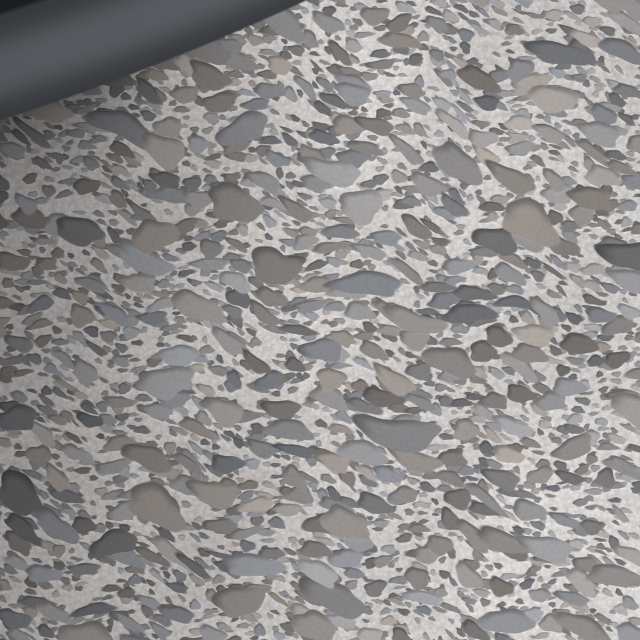
Write a WebGL 1 fragment shader that draws this texture.

```glsl
precision highp float;
uniform vec2 u_resolution;

const vec3 MORTAR = vec3(0.755, 0.742, 0.733);
const vec3 COOL_STONE = vec3(0.485, 0.495, 0.515);
const vec3 WARM_STONE = vec3(0.535, 0.510, 0.490);
const vec3 PANEL = vec3(0.275, 0.285, 0.300);
const float STONE_TILT = -0.30;

float hash(vec2 p) {
  return fract(sin(dot(p, vec2(127.1, 311.7))) * 43758.55);
}

vec2 hash2(vec2 p) {
  return vec2(hash(p), hash(p + 57.3));
}

vec2 rotate(vec2 p, float angle) {
  float c = cos(angle), s = sin(angle);
  return vec2(c * p.x - s * p.y, s * p.x + c * p.y);
}

// Distance to the nearest scattered point, 0 to about 1
float cellular(vec2 p) {
  vec2 base = floor(p);
  float nearest = 2.0;
  for (int y = -1; y <= 1; y++) {
    for (int x = -1; x <= 1; x++) {
      vec2 id = base + vec2(x, y);
      nearest = min(nearest, length(id + hash2(id) - p));
    }
  }
  return nearest;
}

// Broad smooth variation from layered sines, about -1 to 1
float patches(vec2 p) {
  float a = sin(p.x * 7.0 + 2.0 * sin(p.y * 5.0 + 1.0));
  float b = sin(p.y * 11.0 - p.x * 6.0 + 1.5 * sin(p.x * 13.0));
  float c = sin(p.x * 23.0 + p.y * 17.0 + 2.0 * sin(p.y * 19.0));
  return 0.45 * a + 0.35 * b + 0.2 * c;
}

// One layer of irregular flattened pebbles laid over the ground colour
vec3 addStones(vec3 ground, vec2 p, vec2 cell, float density, float seed, float blur) {
  vec2 base = floor(p / cell);
  vec3 color = ground;
  for (int y = -1; y <= 1; y++) {
    for (int x = -1; x <= 1; x++) {
      vec2 id = base + vec2(x, y);
      vec2 key = id + seed;
      vec2 center = (id + 0.5 + 0.65 * (hash2(key) - 0.5)) * cell;
      vec2 size = mix(vec2(0.28, 0.24), vec2(0.56, 0.48), hash2(key + 11.0)) * cell;
      float phase = 6.283 * hash(key + 23.0);
      vec2 q = rotate(p - center, 0.8 * (hash(key + 31.0) - 0.5)) / size;
      float a = atan(q.y, q.x);
      float r = length(q) * (1.0 + 0.13 * sin(2.0 * a + phase)
        + 0.11 * sin(3.0 * a - 2.0 * phase) + 0.06 * sin(5.0 * a + 3.0 * phase));
      float edge = (r - 1.0) * size.y;
      float present = step(hash(key + 43.0), density);
      float mask = present * (1.0 - smoothstep(-blur, blur, edge));

      // Shaded upper left rim and pale lower right lip
      float facing = dot(q, vec2(-0.65, 0.75)) / max(r, 0.01);
      float rim = smoothstep(0.5, 1.0, r) * smoothstep(-0.2, 1.0, facing);
      float lip = present * smoothstep(0.0, 1.0, -facing) * exp(-abs(edge) / 0.002);
      vec3 stone = mix(COOL_STONE, WARM_STONE, hash(key + 59.0));
      stone *= mix(0.80, 1.28, hash(key + 71.0)) * (1.0 - 0.28 * rim);
      color = mix(color * (1.0 + 0.07 * lip), stone, mask);
    }
  }
  return color;
}

// Signed height above the curved lower edge of the smooth panel
float panelHeight(vec2 p) {
  return p.y - (0.812 + 0.32 * p.x + 0.15 * p.x * p.x);
}

vec3 panelColor(vec2 p, float height) {
  float sheen = smoothstep(0.0, 0.07, height) * (1.0 - smoothstep(0.09, 0.16, height));
  float groove = smoothstep(0.160, 0.172, height);
  vec3 color = PANEL * (0.78 + 0.42 * sheen + 0.15 * p.x);
  return mix(color, vec3(0.10, 0.11, 0.13), groove);
}

void main() {
  vec2 p = gl_FragCoord.xy / u_resolution;
  float pixel = 1.0 / min(u_resolution.x, u_resolution.y);
  float blur = max(0.0013, 0.8 * pixel);
  float broad = patches(p);

  // Gritty mortar
  float grit = cellular(p * 95.0) - 0.5 + 0.6 * (cellular(p * 210.0 + 9.0) - 0.5);
  vec3 color = MORTAR * (1.0 + 0.035 * broad - 0.13 * grit);

  // Pebbles from fine to coarse, bent slightly to break up the rows
  vec2 bend = 0.008 * vec2(sin(p.y * 31.0 + p.x * 9.0), sin(p.x * 27.0 - p.y * 8.0));
  vec2 bed = rotate(p + bend, -STONE_TILT);
  color = addStones(color, bed, vec2(0.017, 0.011), 0.48, 3.0, blur);
  color = addStones(color, bed, vec2(0.031, 0.019), 0.56, 117.0, blur);
  color = addStones(color, bed, vec2(0.058, 0.033), 0.56, 239.0, blur);
  color = addStones(color, bed, vec2(0.105, 0.060), 0.36, 371.0, blur);
  color *= 1.0 + 0.05 * (0.5 - cellular(p * 160.0 + 4.0));

  // Daylight from the right, fading to the left and under the panel
  float height = panelHeight(p);
  float daylight = mix(0.70, 1.05, smoothstep(-0.12, 0.62, p.x + 0.12 * (0.5 - p.y)));
  float shelter = exp(min(height, 0.0) * 14.0) * (1.0 - smoothstep(0.0, 0.42, p.x));
  color *= daylight * (1.0 + 0.03 * broad) * (1.0 - 0.38 * shelter);

  // Smooth dark panel across the upper left corner
  color = mix(color, panelColor(p, height), smoothstep(-2.0 * blur, 2.0 * blur, height));
  gl_FragColor = vec4(color, 1.0);
}
```
